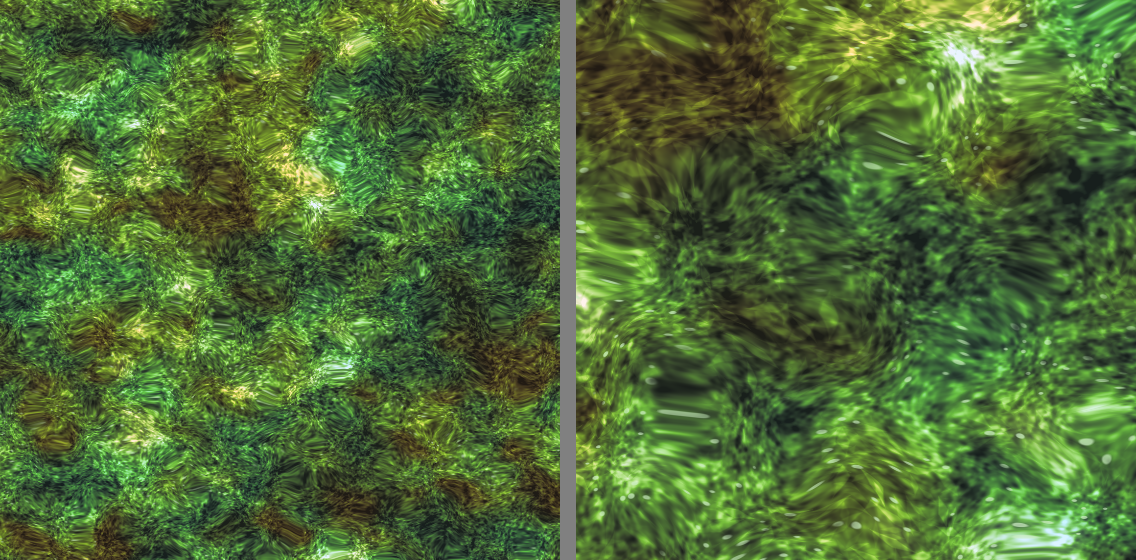
Left: the whole. Right: its middle third, enlarged.
A WebGL 2 fragment shader for this texture:

```glsl
#version 300 es
precision highp float;

uniform vec2 u_resolution;
out vec4 fragColor;

vec2 hash2(vec2 p) {
    vec3 q = fract(p.xyx * vec3(0.1031, 0.1030, 0.0973));
    q += dot(q, q.yzx + 33.33);
    return fract((q.xx + q.yz) * q.zy);
}

// Value noise scaled to zero mean and unit deviation
float noise(vec2 p) {
    vec2 cell = floor(p), f = fract(p);
    f = f * f * (3.0 - 2.0 * f);
    float low = mix(hash2(cell).x, hash2(cell + vec2(1, 0)).x, f.x);
    float high = mix(hash2(cell + vec2(0, 1)).x, hash2(cell + 1.0).x, f.x);
    return (mix(low, high, f.y) - 0.5) * 4.66;
}

vec2 turn(vec2 p, float angle) {
    float c = cos(angle), s = sin(angle);
    return mat2(c, s, -s, c) * p;
}

// Short tapered leaves, one per cell, leaning either way
float leaves(vec2 p, float pixel) {
    vec2 cell = floor(p);
    float lit = 0.0;
    for (int j = -1; j <= 1; j++) {
        for (int i = -1; i <= 1; i++) {
            vec2 id = cell + vec2(i, j);
            vec2 rnd = hash2(id + 71.0);
            vec2 d = turn(p - id - hash2(id), (rnd.x - 0.5) * 2.6);
            float width = 0.19 * (1.0 - abs(d.x) / 0.75);
            float cover = 1.0 - smoothstep(-pixel, pixel, abs(d.y) - width);
            lit = max(lit, cover * (0.35 + 0.65 * rnd.y));
        }
    }
    return lit;
}

// Tiny bright glints
float glints(vec2 p, float pixel) {
    vec2 id = floor(p);
    vec2 rnd = hash2(id + 19.0);
    vec2 d = fract(p) - 0.3 - 0.4 * hash2(id + 5.0);
    float radius = mix(0.12, 0.26, rnd.y);
    float dotMask = 1.0 - smoothstep(radius - pixel, radius + pixel, length(d * vec2(0.8, 1.2)));
    return dotMask * step(0.86, rnd.x);
}

vec3 mossColor(float tone) {
    vec3 c = mix(vec3(0.10, 0.12, 0.10), vec3(0.20, 0.25, 0.165), clamp((tone + 2.2) / 1.1, 0.0, 1.0));
    c = mix(c, vec3(0.285, 0.41, 0.195), clamp((tone + 1.1) / 0.97, 0.0, 1.0));
    c = mix(c, vec3(0.36, 0.56, 0.21), clamp((tone + 0.13) / 0.77, 0.0, 1.0));
    c = mix(c, vec3(0.47, 0.75, 0.23), clamp((tone - 0.64) / 0.64, 0.0, 1.0));
    c = mix(c, vec3(0.65, 0.87, 0.42), clamp((tone - 1.28) / 0.6, 0.0, 1.0));
    return mix(c, vec3(0.88, 0.96, 0.76), clamp((tone - 1.88) / 1.0, 0.0, 1.0));
}

void main() {
    vec2 uv = gl_FragCoord.xy / u_resolution.y;
    float pixel = 1.0 / u_resolution.y;
    vec2 p = uv * vec2(0.85, 1.2);
    p += 0.006 * vec2(noise(uv * 24.0), noise(uv * 24.0 + 40.0));

    // Broad light and shade
    float broad = 0.72 * noise(turn(p, 0.25) * 8.0 + 3.0)
                + 0.55 * noise(turn(p, -0.3) * 17.0 + 9.0)
                + 0.38 * noise(turn(p, 0.4) * 34.0 + 27.0);
    float warmth = 0.75 * noise(turn(p, -0.2) * 7.0 + 51.0)
                 + 0.55 * noise(turn(p, 0.5) * 19.0 + 63.0);
    float leafy = smoothstep(-0.9, 1.1, warmth + 0.3 * noise(p * 30.0 + 80.0));

    // Clumps and fine grain
    float grain = 0.24 * noise(turn(p, 0.5) * 70.0)
                + 0.36 * noise(turn(p, -0.4) * 130.0 + 13.0)
                + 0.46 * noise(turn(p, 0.3) * 235.0 + 31.0)
                + 0.32 * noise(turn(p, -0.2) * 390.0 + 47.0);

    float foliage = leaves(p * 62.0, 62.0 * pixel)
                  + 0.7 * leaves(turn(p, 0.35) * 105.0 + 7.0, 105.0 * pixel);
    float tone = 0.56 * broad + grain * mix(1.0, 0.78, leafy)
               + mix(0.25, 1.0, leafy) * (foliage - 0.42);

    // Sunlit pale patches
    float sun = smoothstep(1.0, 2.0, broad + 0.25 * warmth);
    tone += 0.45 * sun - 0.06;

    vec3 color = mossColor(tone);
    color *= 1.0 + clamp(warmth, -1.5, 1.5) * vec3(0.13, -0.01, -0.15);
    color = mix(color, color * vec3(1.12, 0.99, 1.25), sun);

    // Dry earth showing through the shade
    float earth = smoothstep(0.3, 1.2, warmth) * smoothstep(0.1, -1.0, broad);
    color = mix(color, color * vec3(1.08, 0.86, 0.95), earth);

    float glint = glints(turn(p, 0.15) * 125.0, 125.0 * pixel);
    glint *= smoothstep(-1.6, 1.2, broad + 0.5 * grain);
    color = mix(color, vec3(0.80, 0.93, 0.76), 0.75 * glint);

    fragColor = vec4(clamp(color, 0.0, 1.0), 1.0);
}
```
